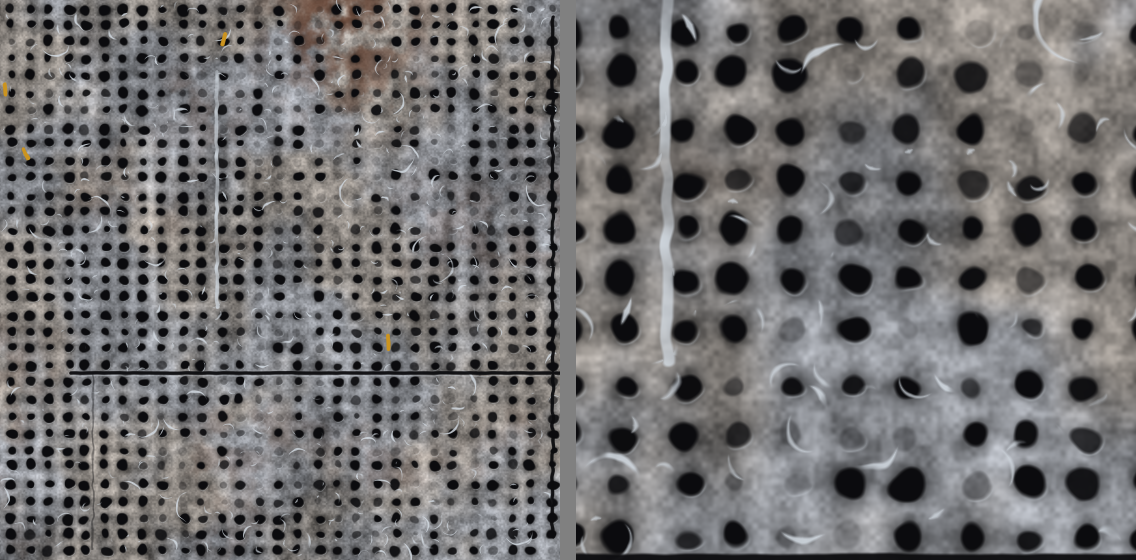
Left, the full canvas; right, a detail of the centre.
A WebGL 2 fragment shader for this texture:

```glsl
#version 300 es
precision highp float;
// Worn perforated steel: an uneven grid of 29 by 33 dark punched holes over
// mottled grey metal, with rust, curled bright scratches, gold chips and seams.
// Layers are built from hashed cells, value noise and segment distances.

uniform vec2 u_resolution;
out vec4 outColor;

const vec2 HOLE_GRID = vec2(29.0, 33.0);
const vec3 STEEL = vec3(0.97, 0.99, 1.03);
const vec3 HOLE_BLACK = vec3(0.045, 0.045, 0.055);
const vec3 BRIGHT_EDGE = vec3(0.82, 0.85, 0.88);
const vec3 RUST = vec3(0.40, 0.25, 0.18);
const vec3 GOLD = vec3(0.80, 0.58, 0.12);

vec2 hash22(vec2 p) {
  vec3 q = fract(p.xyx * vec3(0.1031, 0.1030, 0.0973));
  q += dot(q, q.yzx + 33.33);
  return fract((q.xx + q.yz) * q.zy);
}

float noise(vec2 p) {
  vec2 i = floor(p), f = fract(p);
  f = f * f * (3.0 - 2.0 * f);
  vec2 e = vec2(0.0, 1.0);
  return mix(mix(hash22(i).x, hash22(i + e.yx).x, f.x),
             mix(hash22(i + e.xy).x, hash22(i + e.yy).x, f.x), f.y);
}

float fbm(vec2 p) {
  float sum = 0.0, gain = 0.53;
  for (int i = 0; i < 4; i++) {
    sum += gain * noise(p);
    p = p * 2.03 + 17.3;
    gain *= 0.5;
  }
  return sum;
}

// Soft-edged fill of a signed distance
float fill(float d, float soft) {
  return 1.0 - smoothstep(-soft, soft, d);
}

float segment(vec2 p, vec2 a, vec2 b) {
  vec2 ab = b - a;
  return length(p - a - ab * clamp(dot(p - a, ab) / dot(ab, ab), 0.0, 1.0));
}

// x: hole darkness, y: surrounding grime, z: lit lower rim
vec3 holes(vec2 p, vec2 grid, float radius, float soft) {
  vec3 result = vec3(0.0);
  vec2 home = floor(p * grid);
  for (int j = -1; j <= 1; j++)
  for (int i = -1; i <= 1; i++) {
    vec2 id = home + vec2(i, j);
    vec2 rnd = hash22(id + 3.0), shape = hash22(id + 71.0);
    vec2 lineShift = vec2(hash22(vec2(id.x, 9.0)).x, hash22(vec2(id.y, 41.0)).y) - 0.5;
    vec2 center = (id + 0.5 + 0.24 * lineShift + 0.14 * (rnd - 0.5)) / grid;
    float wear = noise(center * 6.0 + 4.0) + 0.9 * shape.x + 0.25 * (1.0 - center.x);
    float strength = mix(0.15, 1.0, smoothstep(0.35, 0.9, wear));
    vec2 q = (p - center) * vec2(mix(0.9, 1.1, rnd.y), mix(0.9, 1.2, rnd.x));
    float size = radius * mix(0.72, 1.1, shape.y) * mix(0.75, 1.0, strength);
    float d = length(q) - size;
    float rim = fill(abs(d - 0.0018) - 0.0006, soft);
    rim *= smoothstep(0.2, 0.9, dot(normalize(q + 0.00001), vec2(0.5, -0.86)));
    result.x = max(result.x, strength * fill(d, soft * 1.4));
    result.y = max(result.y, strength * exp(-max(d, 0.0) / 0.0045));
    result.z = max(result.z, rim * step(0.45, rnd.x));
  }
  return result;
}

// Tapered arcs scattered over a square grid
float curls(vec2 p, float count, float chance, float width, float soft) {
  float ink = 0.0;
  vec2 g = p * count, home = floor(g);
  for (int j = -1; j <= 1; j++)
  for (int i = -1; i <= 1; i++) {
    vec2 id = home + vec2(i, j);
    vec2 pick = hash22(id + count), form = hash22(id + 57.0);
    float turn = 6.2832 * form.x, radius = mix(0.2, 0.7, form.y);
    vec2 q = g - id - 0.2 - 0.6 * hash22(id + 23.0);
    q = mat2(cos(turn), sin(turn), -sin(turn), cos(turn)) * q + vec2(radius, 0.0);
    float taper = max(0.0, 1.0 - abs(atan(q.y, q.x)) / mix(0.4, 1.5, pick.y));
    float d = abs(length(q) - radius) / count - width * taper;
    ink = max(ink, step(pick.x, chance) * fill(d, soft) * smoothstep(0.0, 0.35, taper));
  }
  return ink;
}

void main() {
  vec2 uv = gl_FragCoord.xy / u_resolution;
  float soft = max(0.0011, 0.7 / u_resolution.y);
  vec2 wobble = vec2(noise(uv * 75.0), noise(uv * 75.0 + 31.0)) - 0.5;
  vec2 bent = uv + 0.004 * wobble;

  // Mottled metal with vertical streaks and fine grain
  float tone = 0.59 + 0.34 * (fbm(uv * 7.0) - 0.5) + 0.42 * (fbm(uv * 55.0) - 0.5);
  tone += 0.16 * (noise(uv * vec2(45.0, 5.0)) - 0.5) + 0.13 * (noise(uv * 300.0) - 0.5);
  vec3 color = tone * mix(STEEL, vec3(1.03, 0.99, 0.95), smoothstep(0.4, 0.65, fbm(uv * 6.0 + 50.0)));

  // Rust gathered near the top
  float rust = exp(-dot((uv - vec2(0.62, 0.97)) * vec2(8.0, 7.0), (uv - vec2(0.62, 0.97)) * vec2(8.0, 7.0)));
  rust = 0.8 * rust + 0.2 * smoothstep(0.55, 0.8, fbm(uv * 5.0 + 9.0));
  color = mix(color, RUST, rust * smoothstep(0.3, 0.65, fbm(uv * 28.0)));

  // Punched holes
  vec3 punch = holes(bent, HOLE_GRID, 0.0088, soft);
  color *= 1.0 - 0.42 * punch.y;
  color = mix(color, BRIGHT_EDGE, 0.3 * punch.z);
  color = mix(color, HOLE_BLACK, punch.x);

  // Curled scratches and one long scrape
  float scratch = 0.85 * curls(bent, 24.0, 0.26, 0.0020, soft);
  scratch = max(scratch, 0.7 * curls(bent + 0.37, 43.0, 0.20, 0.0013, soft));
  scratch *= smoothstep(0.2, 0.5, noise(uv * 55.0 + 8.0));
  float scrape = fill(segment(bent, vec2(0.388, 0.45), vec2(0.386, 0.87)) - 0.0032, soft);
  color = mix(color, BRIGHT_EDGE, max(scratch, scrape * mix(0.35, 0.95, noise(uv * 65.0))));

  // Gold chips
  vec2 chips[4] = vec2[4](vec2(0.40, 0.93), vec2(0.008, 0.84), vec2(0.045, 0.725), vec2(0.693, 0.39));
  for (int i = 0; i < 4; i++) {
    vec2 reach = 0.012 * (hash22(chips[i] * 97.0) - vec2(0.5, -0.4));
    color = mix(color, GOLD, fill(segment(bent, chips[i] - reach, chips[i] + reach) - 0.0035, soft));
  }

  // Panel seams, each with a pale lower lip
  float across = segment(uv + 0.001 * wobble, vec2(0.127, 0.334), vec2(1.0, 0.334));
  float upright = segment(bent, vec2(0.987, 0.04), vec2(0.987, 0.97));
  float lip = segment(bent, vec2(0.127, 0.329), vec2(1.0, 0.329));
  float faint = segment(bent, vec2(0.166, 0.02), vec2(0.166, 0.33));
  color = mix(color, BRIGHT_EDGE, 0.35 * fill(lip - 0.001, soft));
  color = mix(color, HOLE_BLACK, 0.4 * fill(faint - 0.0015, soft));
  color = mix(color, HOLE_BLACK, 0.95 * fill(min(across, upright) - 0.003, soft));
  outColor = vec4(clamp(color, 0.0, 1.0), 1.0);
}
```
